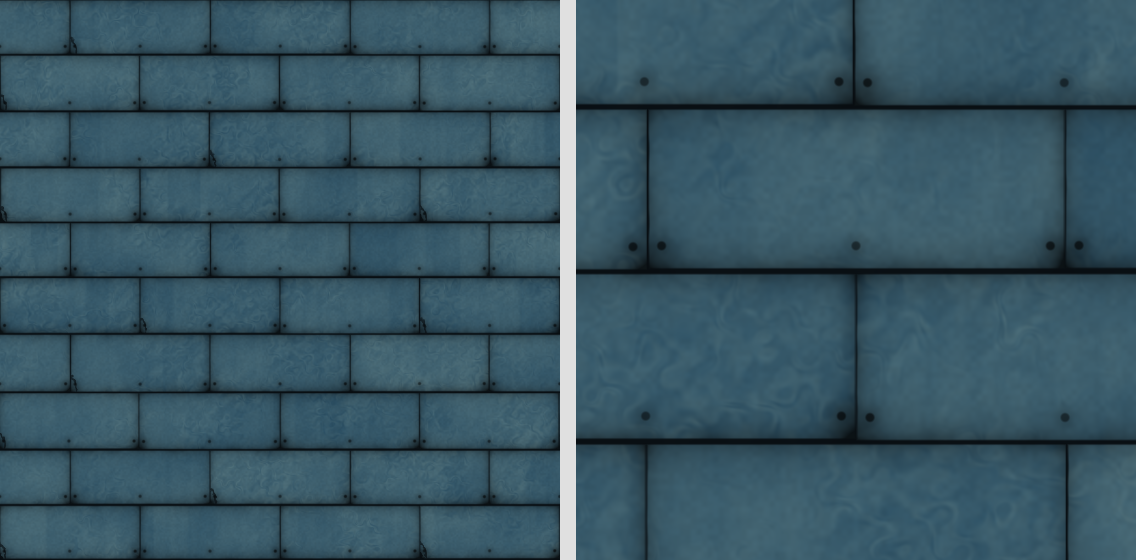
Left: the whole. Right: its middle third, enlarged.
A WebGL 2 fragment shader for this texture:

```glsl
#version 300 es
precision highp float;
// Weathered blue slate cladding: ten staggered courses of four wide shingles.
// Each pixel finds its shingle, then layers mottled paint, edge grime,
// nails, chipped corners and dark seams from distances to the shingle edges.

#define ROWS 10.0
#define COLS 4.0
#define SEAM 0.0016
#define JOINT 0.0010
#define RIM 0.0085
#define NAIL_RADIUS 0.0026
#define NAIL_INSET vec2(0.0085, 0.0150)
#define CHIP_SIZE vec2(0.0130, 0.0320)
#define DEEP_BLUE vec3(0.190, 0.330, 0.405)
#define PALE_BLUE vec3(0.300, 0.430, 0.475)
#define SEAM_COLOR vec3(0.030, 0.050, 0.065)

uniform vec2 u_resolution;
out vec4 outColor;

float hash(vec2 p) {
  vec3 q = fract(vec3(p.xyx) * 0.1031);
  q += dot(q, q.yzx + 33.33);
  return fract((q.x + q.y) * q.z);
}

float noise(vec2 p) {
  vec2 i = floor(p), f = fract(p);
  f = f * f * (3.0 - 2.0 * f);
  return mix(mix(hash(i), hash(i + vec2(1, 0)), f.x),
             mix(hash(i + vec2(0, 1)), hash(i + vec2(1, 1)), f.x), f.y);
}

float fbm(vec2 p) {
  float sum = 0.0, gain = 0.53;
  for (int i = 0; i < 4; i++) {
    sum += gain * noise(p);
    p = mat2(1.6, 1.2, -1.2, 1.6) * p + 7.3;
    gain *= 0.5;
  }
  return sum;
}

// Course heights drift slightly, repeating over the canvas
float courseY(float row) {
  float a = 6.28318 * row / ROWS;
  return row / ROWS + 0.0005 - 0.0025 * cos(a - 0.64) + 0.0023 * cos(2.0 * a + 0.58);
}

float jointX(float col, float row) {
  float jitter = hash(vec2(mod(col, COLS), row) + 3.0) - 0.7;
  return (col + 0.5 * mod(row, 2.0)) / COLS + 0.003 * jitter;
}

float nail(vec2 p, vec2 center, float aa) {
  float d = length(p - center);
  float head = 1.0 - smoothstep(NAIL_RADIUS - aa, NAIL_RADIUS + aa, d);
  return 0.48 * head + 0.22 * exp(-d * d / 0.00005);
}

void main() {
  vec2 p = gl_FragCoord.xy / u_resolution;
  float aa = max(1.0 / min(u_resolution.x, u_resolution.y), 0.0008);

  // Locate the shingle and the distances to its edges
  float row = floor(p.y * ROWS);
  row += step(courseY(row + 1.0), p.y) - step(p.y, courseY(row));
  float col = floor(p.x * COLS - 0.5 * mod(row, 2.0));
  col += step(jointX(col + 1.0, row), p.x) - step(p.x, jointX(col, row));
  vec2 id = vec2(mod(col, COLS), mod(row, ROWS));
  float left = p.x - jointX(col, row), right = jointX(col + 1.0, row) - p.x;
  float lift = 0.0014 * hash(id + 41.0);
  float bottom = p.y - courseY(row) - lift, top = courseY(row + 1.0) - p.y;
  float side = min(left, right);

  // Paint: shingle tone, soft clouds, upright bands and fine mottling
  vec2 local = p + 5.0 * vec2(hash(id + 11.0), hash(id + 23.0));
  float tone = 0.50 + 0.32 * (hash(id + 7.0) - 0.5);
  tone += 0.85 * (fbm(local * vec2(11.0, 15.0)) - 0.5);
  float band = smoothstep(0.46, 0.54, noise(vec2(local.x * 21.0, id.y * 9.0 + 0.5)));
  tone += 0.22 * (band - 0.5) * smoothstep(0.25, 0.7, noise(local * vec2(7.0, 10.0) + 30.0));
  tone += 0.16 * (noise(local * vec2(110.0, 9.0)) - 0.5);
  float warp = noise(local * 85.0);
  float flake = noise(local * 150.0 + 3.5 * warp);
  float patchy = smoothstep(0.35, 0.7, fbm(local * 14.0 + 60.0));
  tone += (0.16 + 0.48 * patchy) * (flake - 0.5);
  vec3 color = mix(DEEP_BLUE, PALE_BLUE, clamp(tone, -0.15, 1.15));
  color *= 0.98 + 0.06 * (noise(p * 300.0) - 0.5);

  // Grime fading inward from the edges and pooling in the lower corners
  float grit = 0.55 + 0.9 * fbm(local * 48.0);
  float grime = 0.42 * exp(-max(bottom, 0.0) / RIM) + 0.34 * exp(-top / RIM)
              + 0.30 * exp(-side / (0.7 * RIM));
  grime += 0.38 * exp(-length(vec2(side, bottom)) / (1.6 * RIM));
  color *= 1.0 - clamp(grime * grit, 0.0, 0.8);

  // Nails: one in each lower corner and a fainter one midway
  float nails = nail(vec2(side, bottom), NAIL_INSET, aa);
  nails += 0.8 * nail(vec2(0.5 * (left - right), bottom), vec2(0.0, NAIL_INSET.y), aa);
  color *= 1.0 - min(nails, 0.8);

  // Broken lower left corners: curved cracks, some with a missing chip
  float damage = hash(vec2(id.x, mod(row, 6.0)) + 71.0) + 0.12 * mod(row + 1.0, 2.0);
  vec2 corner = vec2(left, bottom) / CHIP_SIZE + 0.18 * (noise(p * 240.0) - 0.5);
  float crack = 1.0 - smoothstep(0.04, 0.16, abs(length(corner) - 0.85));
  float chip = 1.0 - smoothstep(0.50, 0.65, corner.x + corner.y);
  float broken = 0.65 * crack * step(0.62, damage) + 0.9 * chip * step(0.88, damage);

  // Seams: heavy under each course, finer at the upright joints
  float under = 1.0 - smoothstep(SEAM - aa, SEAM + aa, min(bottom, top + 0.0006));
  float wear = 0.65 + 0.35 * hash(id + 53.0);
  float leftWidth = JOINT * (0.8 + 0.5 * noise(vec2(p.y * 90.0, id.x)));
  float joint = wear * (1.0 - smoothstep(leftWidth - aa, leftWidth + aa, left));
  joint = max(joint, 0.45 * (1.0 - smoothstep(0.0, 1.5 * aa, right)));
  float dark = max(max(0.94 * under, joint), min(broken, 0.95));
  outColor = vec4(mix(color, SEAM_COLOR, dark), 1.0);
}
```
